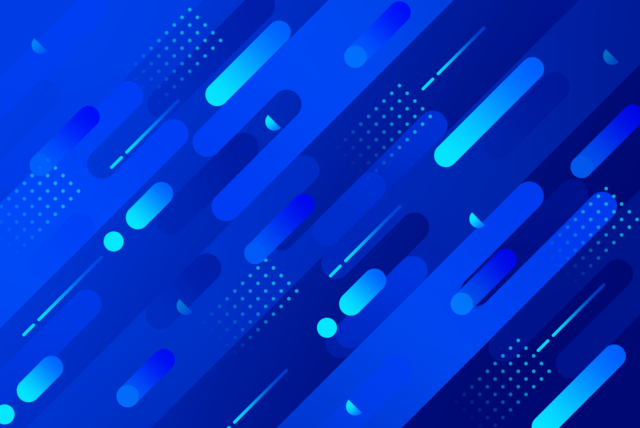
A Shadertoy shader for this background:

```glsl
#define LANE 0.069
#define PANELS 7
#define SHADES 12
#define GRID ivec2(6, 5)
#define DOT_PITCH 0.0255
#define SKY vec3(0.0, 0.235, 0.90)
#define NAVY vec3(0.0, 0.035, 0.45)
#define AZURE vec3(0.0, 0.36, 1.0)
#define COBALT vec3(0.0, 0.24, 0.97)
#define ULTRA vec3(0.0, 0.02, 0.98)
#define CYAN vec3(0.02, 0.90, 1.0)

vec3 hash3(float n) {
    return fract(sin(n * vec3(127.1, 311.7, 74.7) + 1.3) * 43758.5);
}

// Diagonal frame: x runs to the upper right, y to the lower right
vec2 toDiagonal(vec2 p) {
    return vec2(p.x + p.y, p.x - p.y) * 0.70711;
}

float capsule(vec2 q, float halfLen, float radius) {
    q.x -= clamp(q.x, -halfLen, halfLen);
    return length(q) - radius;
}

float cover(float d) {
    float soft = 0.9 / iResolution.y;
    return 1.0 - smoothstep(-soft, soft, d);
}

// Three lanes wide, open towards +x: two rounded lobes around a rounded notch
float panel(vec2 q, vec3 rnd) {
    float r = 0.5 * LANE;
    float body = max(abs(q.y) - 3.0 * r, -q.x);
    vec2 tips = 0.03 + 0.22 * rnd.xy;
    float upper = capsule(q + vec2(0.5 * tips.x - 0.05, LANE), 0.5 * tips.x + 0.05, r);
    float lower = capsule(q + vec2(0.5 * tips.y - 0.05, -LANE), 0.5 * tips.y + 0.05, r);
    float notch = capsule(q + vec2(1.0 - 0.14 * rnd.z, 0.0), 1.0, r);
    return max(min(body, min(upper, lower)), -notch);
}

void drawPanels(inout vec3 col, vec2 q) {
    for (int i = 0; i < PANELS; i++) {
        vec3 rnd = hash3(float(i) + 4.0);
        float side = i % 2 == 0 ? 1.0 : -1.0;
        float lane = -0.65 + 3.0 * LANE * float(i);
        float start = 0.45 * lane + 0.2 * (rnd.z - 0.5);
        vec2 local = vec2(side * (q.x - start), q.y - lane);
        float strength = 0.65 + 0.4 * cos(1.5708 * (float(i) - 1.5));
        strength *= 1.0 - 0.8 * smoothstep(0.4, 0.58, lane);
        strength *= mix(1.0, 0.6, smoothstep(0.15, 0.85, local.x));
        vec3 tint = mix(COBALT, AZURE, smoothstep(0.4, -0.2, 0.0) + 0.5 * smoothstep(-0.2, 0.4, local.x));
        col = mix(col, tint, strength * cover(panel(local, rnd)));
    }
}

// Quiet light and dark bars that sit on the lanes
void drawShades(inout vec3 col, vec2 q) {
    for (int i = 0; i < SHADES; i++) {
        vec3 rnd = hash3(float(i) + 31.0);
        vec2 spread = fract(float(i) * vec2(0.7549, 0.5698) + 0.3) - 0.5;
        vec2 center = toDiagonal(spread * vec2(1.5, 1.0));
        center.y = round((center.y + 0.65) / LANE) * LANE - 0.65;
        float halfLen = 0.06 + 0.12 * rnd.x;
        vec2 local = q - center;
        vec3 tint = i % 2 == 0 ? vec3(0.0, 0.08, 0.60) : COBALT;
        float fade = mix(0.25, 0.65, smoothstep(-halfLen, halfLen, local.x));
        col = mix(col, tint, fade * cover(capsule(local, halfLen, 0.5 * LANE)));
    }
}

void drawAccent(inout vec3 col, vec2 q, int kind, vec3 rnd) {
    if (kind == 0) { // glowing bar; the short ones have a ball below
        float r = 0.0275;
        bool isShort = rnd.z < 0.5;
        float h = isShort ? 0.03 + 0.03 * rnd.x : 0.09 + 0.08 * rnd.x;
        float t = smoothstep(-h - r, h + 1.5 * r, q.x);
        col = mix(col, mix(CYAN, AZURE, t), cover(capsule(q, h, r)));
        float ball = length(q + vec2(h + 2.0 * r + 0.024, 0.0)) - 0.0235;
        if (isShort) col = mix(col, CYAN, cover(ball));
    } else if (kind == 1) { // deep blue bar with a lighter lower end
        float r = 0.026;
        float h = 0.05 + 0.04 * rnd.x;
        float t = smoothstep(-h, h + r, q.x);
        col = mix(col, mix(AZURE, ULTRA, t), 0.85 * cover(capsule(q, h, r)));
        float ball = length(q + vec2(h, 0.0)) - r;
        col = mix(col, vec3(0.02, 0.56, 0.98), 0.6 * rnd.y * cover(ball));
    } else if (kind == 2) { // thin line with a dash
        float h = 0.07 + 0.04 * rnd.x;
        float dash = capsule(q + vec2(h + 0.034, 0.0), 0.016, 0.0037);
        float d = min(capsule(q, h, 0.0037), dash);
        float t = smoothstep(-h, h, q.x);
        col = mix(col, mix(CYAN, AZURE, t), mix(0.95, 0.5, t) * cover(d));
    } else if (kind == 3) { // half disc
        float d = max(length(q) - 0.0215, q.x);
        vec3 tint = mix(CYAN, AZURE, smoothstep(-0.015, 0.03, q.y));
        col = mix(col, tint, (rnd.z < 0.3 ? 0.4 : 1.0) * cover(d));
    } else { // fading lattice of dots
        vec2 id = clamp(round(q / DOT_PITCH), vec2(-4, -2), vec2(4, 2));
        float d = length(q - id * DOT_PITCH) - 0.0043;
        float fade = smoothstep(-5.5, 4.0, id.x);
        col = mix(col, vec3(0.10, 0.74, 0.88), 0.85 * fade * cover(d));
    }
}

void mainImage(out vec4 fragColor, in vec2 fragCoord) {
    vec2 p = (fragCoord - 0.5 * iResolution.xy) / iResolution.y;
    vec2 q = toDiagonal(p);
    vec3 col = mix(SKY, NAVY, smoothstep(-1.0, 0.75, p.x - 0.6 * p.y));
    drawPanels(col, q);
    drawShades(col, q);

    // One accent per jittered cell, kinds spread evenly
    vec2 cell = vec2(1.5, 1.0) / vec2(GRID);
    for (int i = 0; i < GRID.x * GRID.y; i++) {
        ivec2 id = ivec2(i % GRID.x, i / GRID.x);
        vec3 rnd = hash3(float(i) + 57.0);
        vec2 center = (vec2(id) + 0.5 + 0.5 * (rnd.xy - 0.5)) * cell - vec2(0.75, 0.5);
        drawAccent(col, q - toDiagonal(center), (id.x + 2 * id.y) % 5, rnd);
    }
    fragColor = vec4(col, 1.0);
}
```
